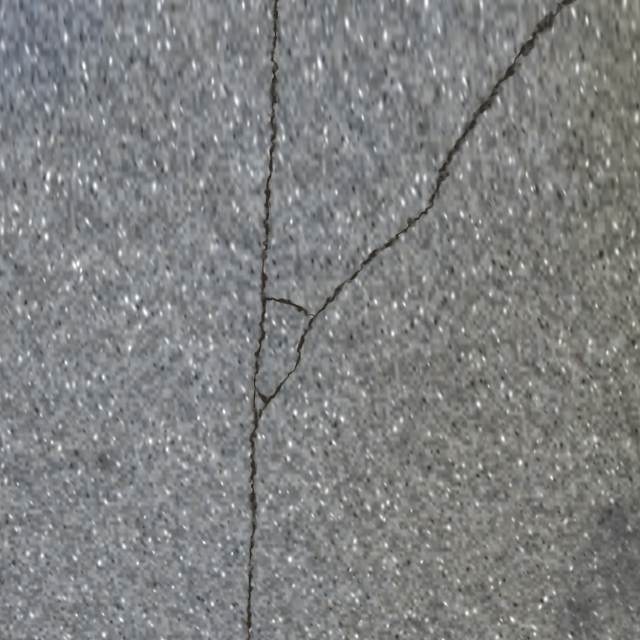
A WebGL 2 fragment shader for this texture:

```glsl
#version 300 es
precision highp float;

uniform vec2 u_resolution;
out vec4 fragColor;

#define GRAIN_FREQ 185.0
#define GRAIN_STRETCH 52.0
#define GRAIN_CONTRAST 0.19
#define CLUMP_CONTRAST 0.10
#define FLECK_SCALE 0.42
#define FLECK_SHARE 0.40
#define FLECK_GAIN 0.48
#define CRACK_WIDTH 0.0027
#define CRACK_WOBBLE 0.006
#define COOL_GREY vec3(0.508, 0.521, 0.531)
#define WARM_GREY vec3(0.482, 0.479, 0.461)
#define CRACK_COLOR vec3(0.190, 0.178, 0.160)

const int NODES = 9;

// Corner points of the two long cracks, from top to bottom
const vec2 UPRIGHT[NODES] = vec2[NODES](
    vec2(0.432, 1.01), vec2(0.427, 0.87), vec2(0.426, 0.79),
    vec2(0.419, 0.69), vec2(0.412, 0.54), vec2(0.401, 0.40),
    vec2(0.396, 0.27), vec2(0.393, 0.11), vec2(0.388, -0.01));
const vec2 DIAGONAL[NODES] = vec2[NODES](
    vec2(0.893, 1.01), vec2(0.794, 0.889), vec2(0.703, 0.759),
    vec2(0.671, 0.674), vec2(0.573, 0.590), vec2(0.490, 0.505),
    vec2(0.463, 0.432), vec2(0.420, 0.373), vec2(0.405, 0.352));

float hash(vec2 p) {
    return fract(sin(dot(p, vec2(127.1, 311.7))) * 43758.5);
}

float noise(vec2 p) {
    vec2 i = floor(p), f = fract(p);
    f = f * f * (3.0 - 2.0 * f);
    return mix(mix(hash(i), hash(i + vec2(1, 0)), f.x),
               mix(hash(i + vec2(0, 1)), hash(i + vec2(1, 1)), f.x), f.y);
}

float segmentDistance(vec2 p, vec2 a, vec2 b) {
    vec2 ab = b - a;
    return length(p - a - ab * clamp(dot(p - a, ab) / dot(ab, ab), 0.0, 1.0));
}

float pathDistance(vec2 p, vec2 path[NODES]) {
    float d = 1.0;
    for (int i = 0; i < NODES - 1; i++)
        d = min(d, segmentDistance(p, path[i], path[i + 1]));
    return d;
}

// Scattered soft grains, each in its own jittered cell
float flecks(vec2 p, float share) {
    vec2 cell = floor(p);
    float light = 0.0;
    for (int y = -1; y <= 1; y++)
    for (int x = -1; x <= 1; x++) {
        vec2 id = cell + vec2(x, y);
        if (hash(id + 17.3) > share) continue;
        vec2 r = p - id - vec2(hash(id + 3.1), hash(id + 7.7));
        r.x += r.y * (hash(id + 5.9) - 0.4) * 0.8;
        float size = mix(0.15, 0.29, hash(id + 9.2));
        r /= size * vec2(0.9, 1.2);
        float shine = hash(id + 21.4);
        light = max(light, exp(-dot(r, r)) * mix(0.15, 1.0, shine * shine));
    }
    return light;
}

float stain(vec2 p, vec2 center, float radius) {
    return 1.0 - smoothstep(0.3 * radius, 1.5 * radius, length(p - center));
}

void main() {
    vec2 p = gl_FragCoord.xy / u_resolution;

    // Broad tone: cool on the left, warm beyond the diagonal
    float cloud = noise(p * 7.0) - 0.5;
    float side = p.x - 0.45 - 0.55 * max(p.y - 0.42, 0.0);
    float warmth = smoothstep(-0.15, 0.35, side + 0.12 * cloud);
    vec3 color = mix(COOL_GREY, WARM_GREY, warmth);
    color += 0.03 * cloud + 0.035 * (noise(p * 24.0) - 0.5);
    color -= vec3(0.02, 0.025, 0.05) * smoothstep(0.85, 1.0, p.x) * p.y;
    color -= vec3(0.05, 0.04, 0.0) * smoothstep(0.3, 0.0, length(p - vec2(0.0, 1.0)));

    // Grains lengthen towards the top
    vec2 g = vec2(GRAIN_FREQ * p.x, GRAIN_FREQ * p.y - GRAIN_STRETCH * p.y * p.y);
    g.x += 0.15 * g.y;
    color += GRAIN_CONTRAST * (noise(g) - 0.5);
    color += CLUMP_CONTRAST * (noise(mat2(0.45, 0.25, -0.25, 0.45) * g + 31.7) - 0.5);
    color += 0.016 * (noise(g * 0.4 + 70.0) - 0.5) * vec3(1.0, 0.1, -1.1);

    // Bright chips and dark pits
    float chips = flecks(g * FLECK_SCALE, FLECK_SHARE);
    float pits = flecks(g * FLECK_SCALE + 57.0, 0.45);
    color += FLECK_GAIN * chips - 0.24 * pits * (1.0 - chips);

    // Worn dark patches
    float dirt = 0.4 * stain(p, vec2(0.167, 0.277), 0.017);
    dirt += 0.4 * stain(p, vec2(0.96, 0.19), 0.022);
    dirt += 0.35 * stain(p, vec2(0.90, 0.04), 0.035);
    dirt += 0.35 * stain(p, vec2(1.0, 0.12), 0.1);
    color = mix(color, vec3(0.24, 0.25, 0.27), min(dirt, 0.5));

    // Cracks with crumbled, partly filled edges
    vec2 wobble = vec2(noise(p * 38.0), noise(p * 38.0 + 50.0)) - 0.5;
    wobble += vec2(noise(p * 150.0), noise(p * 150.0 + 80.0)) - 0.5;
    vec2 q = p + CRACK_WOBBLE * wobble;
    float link = min(segmentDistance(q, vec2(0.411, 0.538), vec2(0.449, 0.529)),
                     segmentDistance(q, vec2(0.449, 0.529), vec2(0.490, 0.505)));
    float spur = segmentDistance(q, vec2(0.420, 0.373), vec2(0.402, 0.392));
    float diagonal = pathDistance(q, DIAGONAL) / mix(0.9, 1.8, smoothstep(0.5, 1.0, p.y));
    float d = min(min(pathDistance(q, UPRIGHT), diagonal), min(link, spur) * 1.5);
    float width = CRACK_WIDTH * mix(0.3, 1.7, noise(p * 85.0 + 11.0));
    float crack = 1.0 - smoothstep(0.0, 2.0 * width, d);
    float depth = mix(0.45, 1.3, noise(p * 130.0 + 5.0));
    float crumbs = smoothstep(0.5, 0.8, noise(p * 170.0 + 40.0)) * exp(-d * d / 0.00003);
    float fringe = exp(-d * d / 0.00004) * noise(p * 60.0 + 23.0);
    color = mix(color, vec3(0.42, 0.39, 0.33), 0.5 * fringe);
    color = mix(color, CRACK_COLOR, min(depth * crack + 0.4 * crumbs, 1.0));

    fragColor = vec4(clamp(color, 0.0, 1.0), 1.0);
}
```
